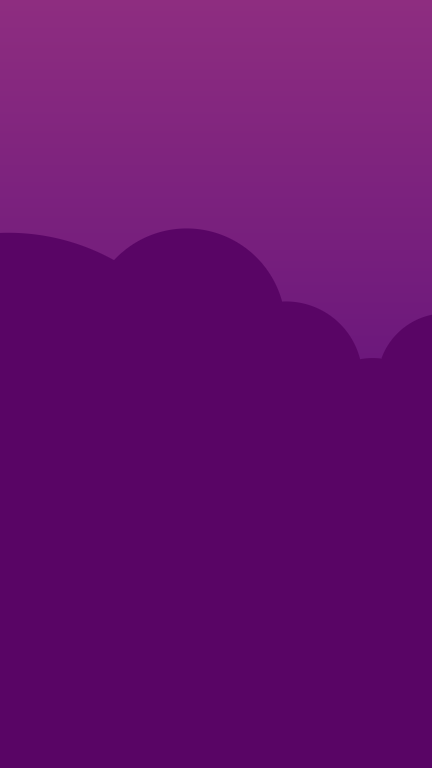
Reproduce this background procedurally as a Shadertoy shader.

```glsl
// Rounded dark violet cloud bank under a magenta to purple dusk sky.

const vec3 SKY_TOP = vec3(0.557, 0.177, 0.502);
const vec3 SKY_LOW = vec3(0.425, 0.095, 0.485);
const vec3 CLOUD = vec3(0.350, 0.020, 0.397);
const float HORIZON = 0.534;    // height where the sky gradient ends
const float CLOUD_BASE = 0.894; // solid fill below this, in canvas widths

// Cloud puffs: centre x, centre y, radius, in canvas widths
const vec3 PUFFS[5] = vec3[5](
    vec3(0.019, 0.734, 0.505),
    vec3(0.432, 1.020, 0.229),
    vec3(0.662, 0.903, 0.177),
    vec3(0.863, 0.787, 0.162),
    vec3(1.032, 0.894, 0.1586));

float circleDistance(vec2 p, vec3 circle) {
    return length(p - circle.xy) - circle.z;
}

// Signed distance to the union of the base and all puffs
float cloudDistance(vec2 p, float base) {
    float d = p.y - base;
    for (int i = 0; i < 5; i++) d = min(d, circleDistance(p, PUFFS[i]));
    return d;
}

vec3 skyColor(float height, float horizon) {
    float t = clamp((height - horizon) / (1.0 - horizon), 0.0, 1.0);
    return mix(SKY_LOW, SKY_TOP, t);
}

// Coverage of a shape, softened over one pixel
float coverage(float d, float pixel) {
    return clamp(0.5 - d / pixel, 0.0, 1.0);
}

void mainImage(out vec4 fragColor, in vec2 fragCoord) {
    float pixel = 1.0 / iResolution.x;
    vec2 p = fragCoord * pixel;
    float height = fragCoord.y / iResolution.y;

    vec3 color = skyColor(height, HORIZON);
    color = mix(color, CLOUD, coverage(cloudDistance(p, CLOUD_BASE), pixel));
    fragColor = vec4(color, 1.0);
}
```
